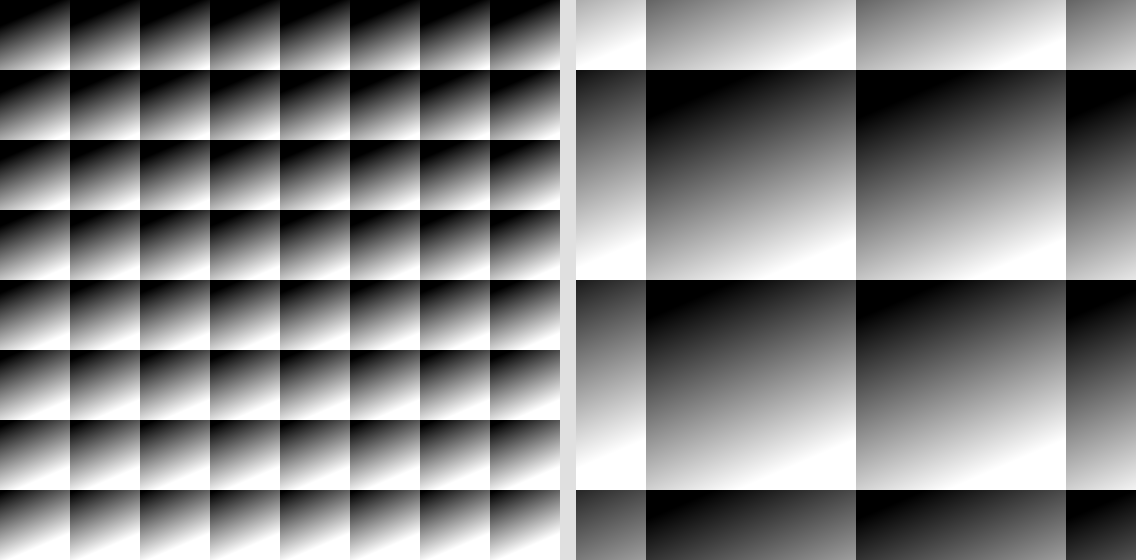
Left, the full canvas; right, a detail of the centre.
This pattern is drawn by a WebGL 2 fragment shader. Its source:

```glsl
#version 300 es
precision highp float;
// A square grid of tiles, each shaded by the same tilted linear ramp from
// black (upper left) to white (lower right). Every row down is a little
// lighter than the one above; seams are smoothed by supersampling.

uniform vec2 u_resolution;
out vec4 fragColor;

const float REPEATS = 8.0;                // tiles across and down
const vec2 RAMP_SLOPE = vec2(0.43, -1.0); // brightness change across one tile
const float MID_LEVEL = 0.505;            // brightness at a tile's centre
const float ROW_DRIFT = 0.046;            // darkening per row upwards
const vec3 DARK = vec3(0.0);
const vec3 LIGHT = vec3(1.0);
const int SAMPLES = 4;                    // samples per pixel side

// Clipped ramp brightness at a canvas position in 0..1
float tileShade(vec2 canvasPos) {
    vec2 grid = canvasPos * REPEATS;
    vec2 local = fract(grid) - 0.5;
    float rowFromMiddle = floor(grid.y) - 0.5 * (REPEATS - 1.0);
    float level = MID_LEVEL + dot(local, RAMP_SLOPE) - ROW_DRIFT * rowFromMiddle;
    return clamp(level, 0.0, 1.0);
}

void main() {
    // Average evenly spaced samples over the pixel's footprint
    vec2 pixelCorner = gl_FragCoord.xy - 0.5;
    float total = 0.0;
    for (int j = 0; j < SAMPLES; j++) {
        for (int i = 0; i < SAMPLES; i++) {
            vec2 offset = (vec2(i, j) + 0.5) / float(SAMPLES);
            total += tileShade((pixelCorner + offset) / u_resolution);
        }
    }
    float shade = total / float(SAMPLES * SAMPLES);
    fragColor = vec4(mix(DARK, LIGHT, shade), 1.0);
}
```
